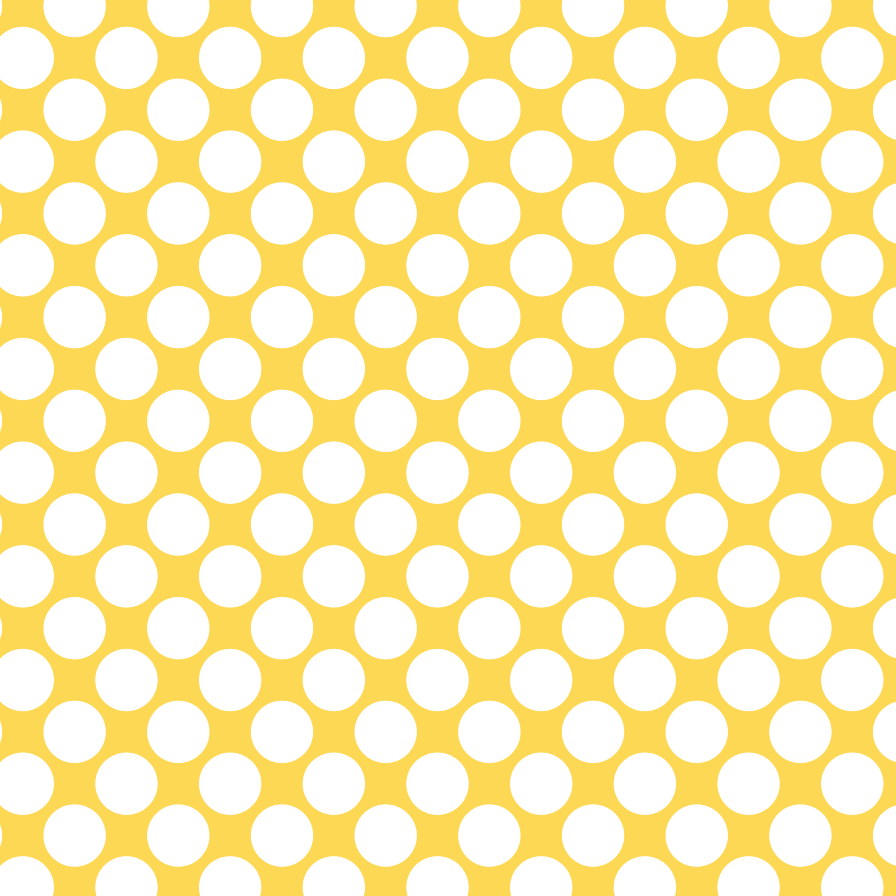
A WebGL 2 fragment shader for this pattern:

```glsl
#version 300 es
precision highp float;
// White polka dots on a flat yellow ground, in staggered rows.
// Two square lattices, offset by half a cell, give the distance to the
// nearest dot centre; one smoothed circle edge then mixes the two colours.

uniform vec2 u_resolution;
out vec4 fragColor;

// Lengths are fractions of the canvas side, origin at the lower left.
const float PERIOD = 0.11572;                  // dot spacing along a row
const float DOT_RADIUS = 0.0348;
const vec2 DOT_ANCHOR = vec2(0.4883, 0.5882);  // centre of one dot
const vec3 GROUND_YELLOW = vec3(0.992, 0.847, 0.333);
const vec3 DOT_WHITE = vec3(1.0);

// Distance to the nearest integer lattice point.
float latticeDistance(vec2 p) {
    return length(fract(p + 0.5) - 0.5);
}

// Signed distance to the nearest dot, negative inside.
float dotDistance(vec2 p) {
    vec2 cell = (p - DOT_ANCHOR) / PERIOD;
    float nearest = min(latticeDistance(cell), latticeDistance(cell + 0.5));
    return nearest * PERIOD - DOT_RADIUS;
}

void main() {
    float side = min(u_resolution.x, u_resolution.y);
    vec2 p = gl_FragCoord.xy / side;

    // Edge blend about one pixel wide
    float halfEdge = 0.6 / side;
    float dotMask = 1.0 - smoothstep(-halfEdge, halfEdge, dotDistance(p));

    fragColor = vec4(mix(GROUND_YELLOW, DOT_WHITE, dotMask), 1.0);
}
```
